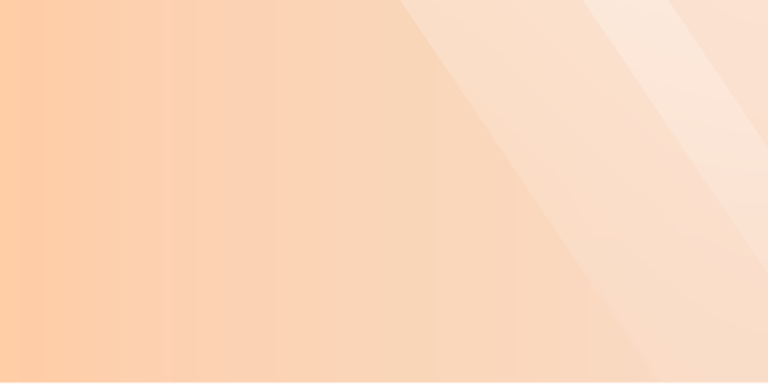
Write a WebGL 2 fragment shader that draws this background.

```glsl
#version 300 es
precision highp float;

uniform vec2 u_resolution;
out vec4 outColor;

const vec3 APRICOT = vec3(1.0, 0.800, 0.643);
const vec3 PEACH = vec3(0.988, 0.824, 0.706);
const vec3 SAND = vec3(0.980, 0.837, 0.722);
const vec3 BLUSH = vec3(0.980, 0.857, 0.772);
const vec3 WHITE = vec3(1.0);
const float SLANT = 0.675;

// Horizontal gradient through four warm tones, x from 0 to 1
vec3 warmGradient(float x) {
    vec3 color = mix(APRICOT, PEACH, smoothstep(-0.08, 0.34, x));
    color = mix(color, SAND, smoothstep(0.32, 0.50, x));
    return mix(color, BLUSH, smoothstep(0.46, 1.0, x));
}

// Signed distance to a slanted line that meets the top at topX
float slantDistance(vec2 p, float topX) {
    return (p.x - topX - SLANT * (1.0 - p.y)) / length(vec2(1.0, SLANT));
}

// Antialiased coverage of the positive side of a distance
float coverage(float distance, float pixel) {
    return clamp(distance / pixel + 0.5, 0.0, 1.0);
}

// White veil whose strength falls from the top to the bottom
vec3 addVeil(vec3 color, float mask, float bottom, float top, float y) {
    return mix(color, WHITE, mask * mix(bottom, top, y));
}

void main() {
    vec2 uv = gl_FragCoord.xy / u_resolution;
    vec2 p = uv * vec2(2.0, 1.0);
    float pixel = 1.0 / u_resolution.y;

    vec3 color = warmGradient(uv.x);

    // Wide veil over the right side
    float wide = coverage(slantDistance(p, 1.042), pixel);
    color = addVeil(color, wide, 0.06, 0.21, uv.y);

    // Narrow bright ray within the veil
    float rayStart = coverage(slantDistance(p, 1.518), pixel);
    float rayEnd = coverage(slantDistance(p, 1.740), pixel);
    color = addVeil(color, rayStart - rayEnd, 0.03, 0.25, uv.y);

    // Thin pale rim along the bottom
    float rim = coverage(0.004 - p.y, pixel);
    color = mix(color, WHITE, 0.85 * rim);

    outColor = vec4(color, 1.0);
}
```
